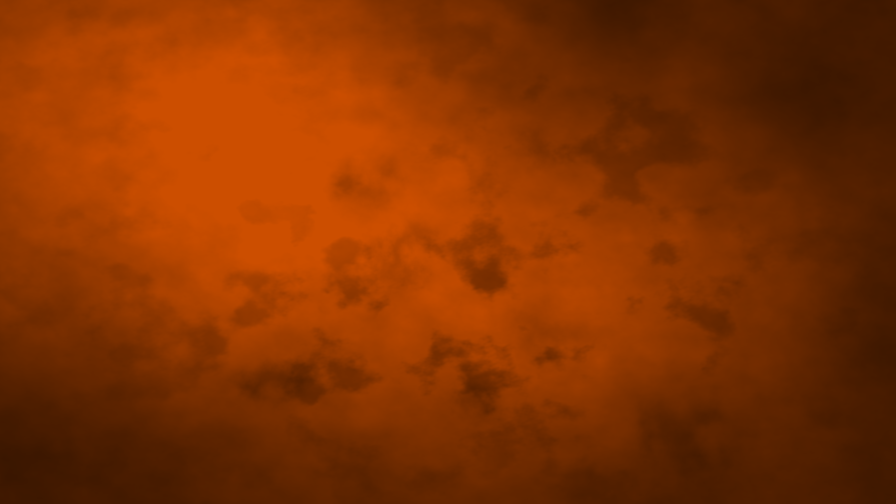
Reproduce this background procedurally as a Shadertoy shader.

```glsl
// A weathered rust-orange wall: two broad elliptical glows over a dark base,
// darkened by soft shadows and ragged stains, then mottled with layered
// value noise so the plaster looks worn and smudged.

const vec3  RUST_TINT    = vec3(1.0, 0.382, 0.0);
const float BASE_LIGHT   = 0.25;
const float MAX_LIGHT    = 0.80;
const vec2  MAIN_CENTER  = vec2(0.21, 0.77);
const vec2  MAIN_RADIUS  = vec2(0.37, 0.45);
const float MAIN_LIGHT   = 0.53;
const vec2  LOWER_CENTER = vec2(0.56, 0.38);
const vec2  LOWER_RADIUS = vec2(0.36, 0.36);
const float LOWER_LIGHT  = 0.33;
const float MOTTLE       = 0.20;   // broad cloudy variation
const float GRAIN        = 0.07;   // fine smudges
const float BLOTCH       = 0.24;   // depth of the scattered dark flakes
const float WARP         = 0.07;   // raggedness of the placed stains

float hash(vec2 p) {
    return fract(sin(dot(p, vec2(127.1, 311.7))) * 43758.5453);
}

float valueNoise(vec2 p) {
    vec2 cell = floor(p);
    vec2 f = fract(p);
    f = f * f * (3.0 - 2.0 * f);
    float low  = mix(hash(cell), hash(cell + vec2(1.0, 0.0)), f.x);
    float high = mix(hash(cell + vec2(0.0, 1.0)), hash(cell + vec2(1.0)), f.x);
    return mix(low, high, f.y);
}

float fbm(vec2 p) {
    float sum = 0.0;
    float weight = 0.5;
    for (int octave = 0; octave < 5; octave++) {
        sum += weight * valueNoise(p);
        p = mat2(1.6, 1.2, -1.2, 1.6) * p + 7.3;
        weight *= 0.5;
    }
    return sum / 0.96875;
}

// Soft elliptical falloff, 1 at the center
float glow(vec2 uv, vec2 center, vec2 radius) {
    vec2 d = (uv - center) / radius;
    return exp(-dot(d, d));
}

// Large lighting: glows minus the shadows in the corners
float lighting(vec2 uv) {
    float light = BASE_LIGHT;
    light += MAIN_LIGHT * glow(uv, MAIN_CENTER, MAIN_RADIUS);
    light += LOWER_LIGHT * glow(uv, LOWER_CENTER, LOWER_RADIUS);
    light += 0.05 * glow(uv, vec2(0.80, 0.55), vec2(0.12, 0.25));
    light -= 0.06 * glow(uv, vec2(0.90, 0.80), vec2(0.10, 0.14));
    light -= 0.05 * glow(uv, vec2(0.04, 0.10), vec2(0.14, 0.16));
    light -= 0.06 * glow(uv, vec2(0.99, 0.34), vec2(0.07, 0.22));
    light -= 0.07 * glow(uv, vec2(0.69, 0.97), vec2(0.08, 0.08));
    return light;
}

// Individual stains with ragged outlines
float stains(vec2 uv) {
    float dark = 0.09 * glow(uv, vec2(0.765, 0.13), vec2(0.040, 0.080));
    dark += 0.13 * glow(uv, vec2(0.450, 0.49), vec2(0.020, 0.065));
    dark += 0.12 * glow(uv, vec2(0.405, 0.63), vec2(0.030, 0.035));
    dark += 0.10 * glow(uv, vec2(0.600, 0.70), vec2(0.025, 0.035));
    dark += 0.13 * glow(uv, vec2(0.310, 0.25), vec2(0.035, 0.030));
    dark += 0.10 * glow(uv, vec2(0.525, 0.20), vec2(0.025, 0.045));
    dark += 0.08 * glow(uv, vec2(0.600, 0.35), vec2(0.050, 0.040));
    return dark;
}

void mainImage(out vec4 fragColor, in vec2 fragCoord) {
    vec2 uv = fragCoord / iResolution.xy;
    vec2 p = fragCoord / iResolution.y;

    // Noise layers, slightly stretched sideways
    float cloud = fbm(p * vec2(5.0, 6.0) + 3.1);
    float smudge = fbm(p * vec2(18.0, 25.0) + 11.7);
    float flakes = fbm(p * vec2(11.0, 15.0) + 29.4);
    vec2 warp = vec2(fbm(p * 22.0 + 5.0), fbm(p * 22.0 + 41.0)) - 0.5;

    float light = lighting(uv);

    // Flakes gather below the center and toward the upper right
    float worn = 0.15 + 0.85 * glow(uv, vec2(0.56, 0.34), vec2(0.32, 0.24));
    worn += 0.35 * glow(uv, vec2(0.68, 0.78), vec2(0.18, 0.20));
    float flakeMask = smoothstep(0.52, 0.76, flakes);

    // Dark regions show weaker texture
    float contrast = smoothstep(0.10, 0.75, light);
    light += (cloud - 0.5) * MOTTLE * (0.35 + 0.45 * contrast);
    light += (smudge - 0.5) * GRAIN * (0.6 + contrast);
    light -= BLOTCH * worn * flakeMask * contrast;
    light -= stains(uv + warp * WARP);

    fragColor = vec4(RUST_TINT * clamp(light, 0.20, MAX_LIGHT), 1.0);
}
```
